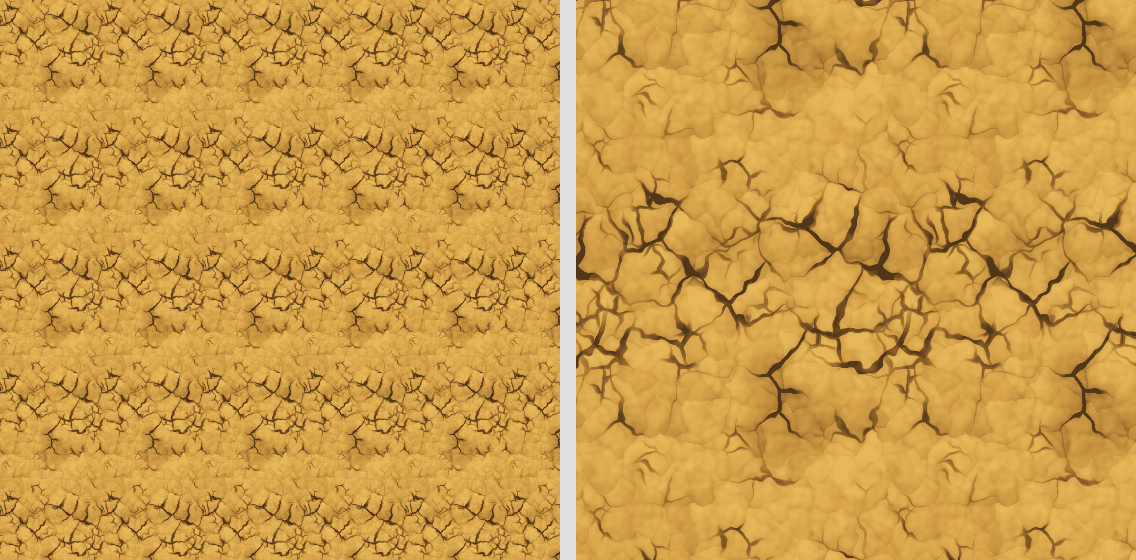
Left: the whole. Right: its middle third, enlarged.
Give the GLSL for this texture, as a Shadertoy shader.

```glsl
const float TAU = 6.2831853;
const vec2 REPEATS = vec2(5.52, 4.57);
const vec2 PLATES = vec2(6.0, 7.0);
const vec2 CHIPS = vec2(13.0, 15.0);
const vec2 ROSETTE = vec2(0.75, 0.22);

const vec3 EARTH[6] = vec3[6](
    vec3(0.32, 0.21, 0.10), vec3(0.50, 0.34, 0.15), vec3(0.65, 0.46, 0.19),
    vec3(0.76, 0.56, 0.24), vec3(0.84, 0.64, 0.29), vec3(0.90, 0.72, 0.35));

vec2 hash2(vec2 p) {
    vec3 q = fract(p.xyx * vec3(0.1031, 0.1030, 0.0973));
    q += dot(q, q.yzx + 33.33);
    return fract((q.xx + q.yz) * q.zy);
}

// Random pair for a lattice point that wraps at the tile border
vec2 latticeHash(vec2 cell, vec2 period, float seed) {
    return hash2(mod(cell + 0.5, period) + seed);
}

float corner(vec2 cell, vec2 f, vec2 offset, vec2 period, float seed) {
    vec2 gradient = 2.0 * latticeHash(cell + offset, period, seed) - 1.0;
    return dot(gradient, f - offset);
}

// Tiling gradient noise
float noise(vec2 tile, vec2 period, float seed) {
    vec2 p = tile * period, cell = floor(p), f = p - cell;
    vec2 u = f * f * f * (f * (f * 6.0 - 15.0) + 10.0);
    float low = mix(corner(cell, f, vec2(0, 0), period, seed),
                    corner(cell, f, vec2(1, 0), period, seed), u.x);
    float high = mix(corner(cell, f, vec2(0, 1), period, seed),
                     corner(cell, f, vec2(1, 1), period, seed), u.x);
    return mix(low, high, u.y);
}

vec2 noise2(vec2 tile, vec2 period, float seed) {
    return vec2(noise(tile, period, seed), noise(tile, period, seed + 19.0));
}

// Tiling Voronoi: distance to border, cell shade, offset from the cell centre
vec4 voronoi(vec2 tile, vec2 period, float seed) {
    vec2 p = tile * period, cell = floor(p), f = p - cell;
    vec2 nearest = vec2(0), home = vec2(0);
    float best = 8.0, border = 8.0;
    for (int y = -1; y <= 1; y++)
    for (int x = -1; x <= 1; x++) {
        vec2 o = vec2(x, y);
        vec2 r = o + latticeHash(cell + o, period, seed) - f;
        if (dot(r, r) < best) { best = dot(r, r); nearest = r; home = o; }
    }
    for (int y = -2; y <= 2; y++)
    for (int x = -2; x <= 2; x++) {
        vec2 o = home + vec2(x, y);
        vec2 r = o + latticeHash(cell + o, period, seed) - f;
        vec2 between = r - nearest;
        if (dot(between, between) > 0.0001)
            border = min(border, dot(0.5 * (r + nearest), normalize(between)));
    }
    return vec4(border, latticeHash(cell + home, period, seed + 7.0).x, -nearest);
}

float stroke(float d, float halfWidth, float pixel) {
    return 1.0 - smoothstep(halfWidth - 0.6 * pixel, halfWidth + 0.6 * pixel, d);
}

float rim(float d, float width) {
    return 1.0 - smoothstep(0.0, width, d);
}

vec3 earth(float tone) {
    float t = clamp(tone, 0.0, 1.0) * 5.0;
    int i = min(int(t), 4);
    return mix(EARTH[i], EARTH[i + 1], t - float(i));
}

void mainImage(out vec4 fragColor, in vec2 fragCoord) {
    vec2 tile = fragCoord / iResolution.xy * REPEATS;
    float pixel = REPEATS.y * PLATES.y / iResolution.y;

    // Ragged outlines
    vec2 ragged = tile + 0.040 * noise2(tile, vec2(11, 13), 3.0)
                       + 0.016 * noise2(tile, vec2(28, 34), 5.0);
    vec4 plate = voronoi(ragged, PLATES, 11.0);
    vec4 chip = voronoi(ragged, CHIPS, 47.0);

    // Cracks open in one band of the tile and fade in the other
    float band = cos(TAU * (tile.y - 0.27));
    float open = smoothstep(-0.3, 0.4, noise(tile, vec2(5, 6), 23.0) + 0.2 * band);
    float chipOpen = smoothstep(0.0, 0.45, noise(tile, vec2(7, 8), 31.0) + 0.1 * band);
    float underside = clamp(1.0 - 0.9 * plate.w, 0.5, 1.5);
    float crack = open * stroke(plate.x, 0.055 * open * underside, pixel);
    float chipPixel = pixel * CHIPS.y / PLATES.y;
    crack = max(crack, 0.75 * chipOpen * stroke(chip.x, 0.09 * chipOpen, chipPixel));

    // Broken arc below the large rosette
    vec2 arm = (fract(ragged - ROSETTE + 0.5) - 0.5) * PLATES;
    float lower = smoothstep(0.5, -0.8, arm.y) * smoothstep(-1.3, 0.0, arm.x);
    crack = max(crack, lower * stroke(abs(length(arm) - 1.2), 0.07 * lower, pixel));

    // Plate relief, dust and soft brown hollows
    float tone = 0.90 + 0.12 * (plate.y - 0.5) + 0.14 * (chip.y - 0.5);
    tone += 0.10 * plate.w + 0.10 * dot(chip.zw, vec2(-0.4, 0.9));
    tone += 0.16 * noise(tile, vec2(16, 19), 61.0) + 0.14 * noise(tile, vec2(43, 52), 67.0);
    tone -= 0.17 * rim(plate.x, 0.20) * (0.4 + 0.6 * open);
    tone -= 0.15 * rim(chip.x, 0.24) * (0.4 + 0.6 * chipOpen);
    tone -= 0.28 * smoothstep(0.05, 0.55, noise(tile, vec2(3, 4), 73.0) + 0.1 * band);
    tone -= 0.70 * crack;

    fragColor = vec4(earth(tone), 1.0);
}
```
